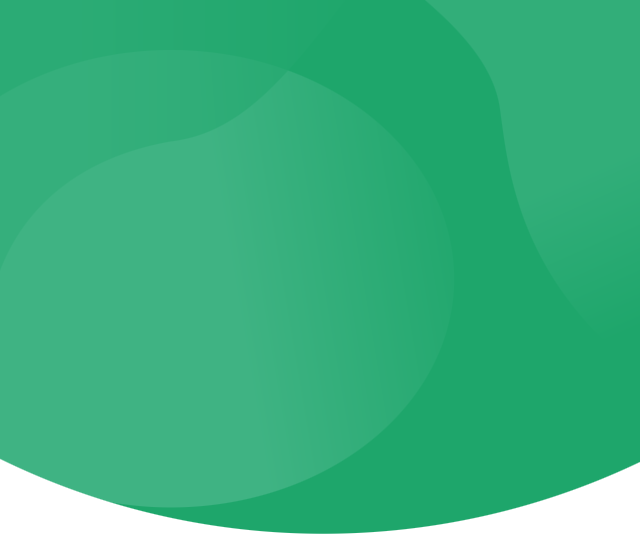
Give the GLSL for this background, as a Shadertoy shader.

```glsl
// Layered green backdrop: a large disc cut by the lower edge, carrying a
// pale ellipse and two wavy corner panels that fade out along gradients.
// Wavy edges are cubic Bezier curves solved by bisection.

// Antialiased coverage of the region where the field is negative
float coverage(float field) {
    return clamp(0.5 - field / max(fwidth(field), 1e-6), 0.0, 1.0);
}

vec2 bezier(float t, vec2 a, vec2 b, vec2 c, vec2 d) {
    float s = 1.0 - t;
    return s * s * s * a + 3.0 * s * s * t * b + 3.0 * s * t * t * c + t * t * t * d;
}

// Second coordinate of a curve whose first coordinate increases to u
float curveAt(float u, vec2 a, vec2 b, vec2 c, vec2 d) {
    float t = 0.5, stride = 0.25;
    for (int i = 0; i < 20; i++) {
        t += bezier(t, a, b, c, d).x < u ? stride : -stride;
        stride *= 0.5;
    }
    return bezier(t, a, b, c, d).y;
}

// Lower edge of the left panel, as y over x
float leftEdge(float x) {
    return x < 0.267
        ? curveAt(x, vec2(0.0, 0.423), vec2(0.045, 0.306), vec2(0.146, 0.242), vec2(0.267, 0.221))
        : curveAt(x, vec2(0.267, 0.221), vec2(0.378, 0.208), vec2(0.449, 0.117), vec2(0.540, 0.0));
}

// Left edge of the right panel, as x over y
float rightEdge(float y) {
    return y < 0.169
        ? curveAt(y, vec2(0.0, 0.664), vec2(0.040, 0.710), vec2(0.098, 0.771), vec2(0.169, 0.781))
        : curveAt(y, vec2(0.169, 0.781), vec2(0.254, 0.793), vec2(0.417, 0.805), vec2(0.5625, 0.977));
}

void mainImage(out vec4 fragColor, in vec2 fragCoord) {
    // Canvas width is 1; y runs down from the top edge
    vec2 p = vec2(fragCoord.x, iResolution.y - fragCoord.y) / iResolution.x;
    vec3 green = vec3(0.118, 0.651, 0.420);
    vec3 paleGreen = vec3(0.247, 0.702, 0.514);

    // Ellipse, fading along a slightly tilted axis
    float ellipse = coverage(length((p - vec2(0.267, 0.4355)) / vec2(0.4427, 0.3574)) - 1.0);
    float fade = clamp((0.697 - p.x + 0.17 * p.y) / 0.409, 0.0, 1.0);
    float paleness = ellipse * fade;

    // Left panel, translucent over the ellipse
    float leftTone = mix(0.57, 0.05, clamp((p.x - 0.12) / 0.42, 0.0, 1.0));
    paleness = mix(paleness, leftTone, 0.7 * coverage(p.y - leftEdge(p.x)));

    // Right panel, fading toward its lower tip
    float rightFade = clamp((0.86 - dot(p, vec2(0.4, 0.9))) / 0.25, 0.0, 1.0);
    paleness += 0.6 * rightFade * coverage(rightEdge(p.y) - p.x);

    // White below the disc
    float disc = coverage(length(p - vec2(0.505, -0.314)) - 1.148);
    fragColor = vec4(mix(vec3(1.0), mix(green, paleGreen, paleness), disc), 1.0);
}
```
